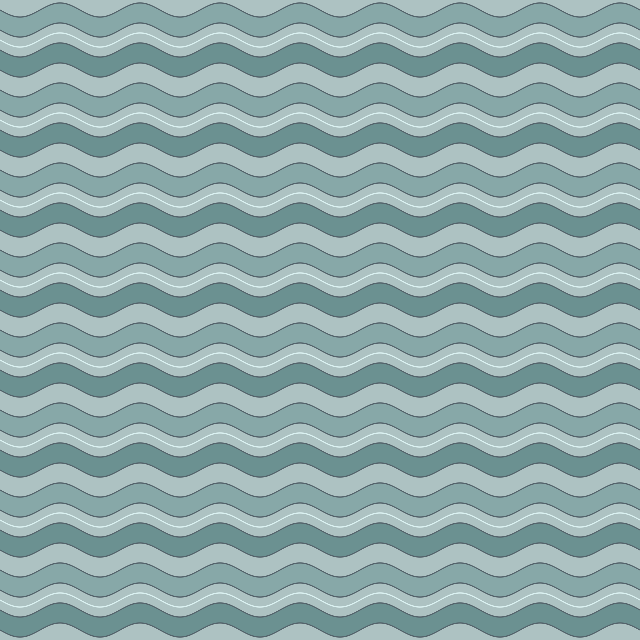
Reproduce this pattern procedurally as a WebGL 2 fragment shader.

```glsl
#version 300 es
precision highp float;
// Seamless rows of wavy bands: pale, mid and deep teal in equal widths.
// Each row is sheared by one sine wave, then split into flat bands with
// thin dark outlines and a bright highlight along one pale band.

#define REPEATS 8.0          // whole tiles across and down
#define WAVE_HEIGHT 0.088    // amplitude, in tiles
#define BAND_HALF 0.125      // half of a band's height, in tiles
#define LINE_WIDTH 0.0156    // vertical thickness of lines, in tiles
#define EDGE_SOFTNESS 0.5    // smoothing width, in output samples

#define PALE_TEAL vec3(0.68, 0.76, 0.76)
#define MID_TEAL vec3(0.53, 0.66, 0.66)
#define DEEP_TEAL vec3(0.42, 0.57, 0.57)
#define OUTLINE vec3(0.33, 0.39, 0.42)
#define HIGHLIGHT vec3(0.86, 0.95, 0.95)

const float TAU = 6.2831853;

uniform vec2 u_resolution;
out vec4 fragColor;

// Smoothed coverage of a stripe around height zero
float stripe(float offset, float halfWidth, float blur) {
    return clamp(0.5 + (halfWidth - abs(offset)) / blur, 0.0, 1.0);
}

void main() {
    vec2 tile = gl_FragCoord.xy / u_resolution * REPEATS;
    float blur = EDGE_SOFTNESS * REPEATS / u_resolution.y;

    // Height within the row, following the wave
    float wave = -WAVE_HEIGHT * sin(TAU * tile.x);
    float height = fract(tile.y - wave);

    // Flat bands
    vec3 color = PALE_TEAL;
    color = mix(color, DEEP_TEAL, stripe(height - 0.25, BAND_HALF, blur));
    color = mix(color, MID_TEAL, stripe(height - 0.75, BAND_HALF, blur));

    // Outlines on every band edge, highlight mid-row
    float edgeOffset = (fract(height * 4.0) - 0.5) / 4.0;
    color = mix(color, OUTLINE, stripe(edgeOffset, 0.5 * LINE_WIDTH, blur));
    color = mix(color, HIGHLIGHT, stripe(height - 0.5, 0.5 * LINE_WIDTH, blur));

    fragColor = vec4(color, 1.0);
}
```
